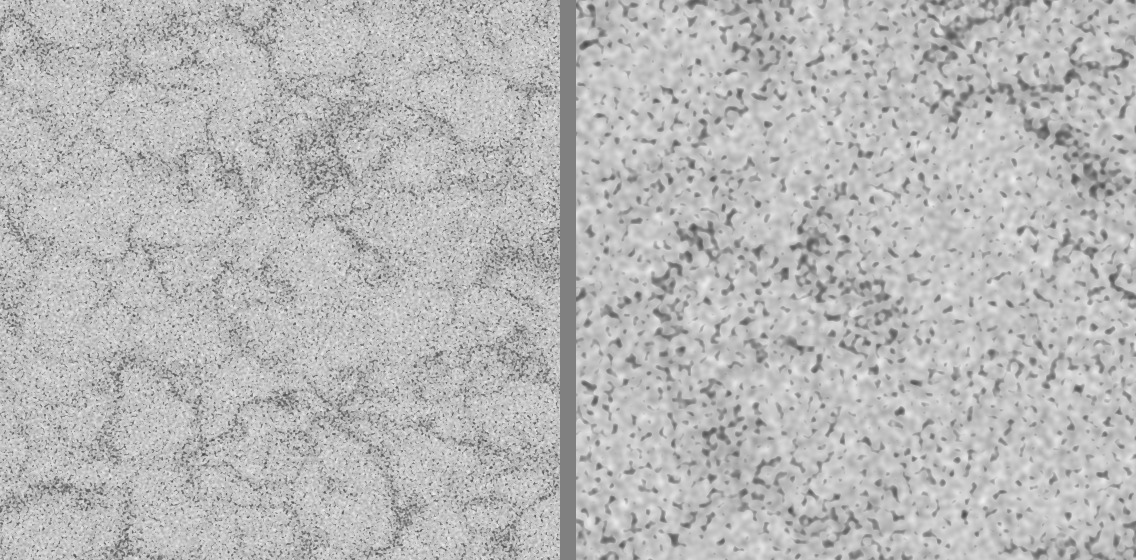
Left, the full canvas; right, a detail of the centre.
A three.js fragment shader for this texture:

```glsl
varying vec2 vUv;

const float BASE_TONE = 0.778;
const float MAX_DARKENING = 0.46;

vec2 hash2(vec2 p) {
  vec3 q = fract(p.xyx * vec3(0.1031, 0.1030, 0.0973));
  q += dot(q, q.yzx + 33.33);
  return fract((q.xx + q.yz) * q.zy);
}

float cornerSlope(vec2 cell, vec2 local, vec2 corner) {
  vec2 gradient = hash2(cell + corner) * 2.0 - 1.0;
  return dot(gradient, local - corner);
}

float gradientNoise(vec2 p) {
  vec2 cell = floor(p);
  vec2 f = fract(p);
  vec2 w = f * f * f * (f * (f * 6.0 - 15.0) + 10.0);
  float low = mix(cornerSlope(cell, f, vec2(0.0, 0.0)),
                  cornerSlope(cell, f, vec2(1.0, 0.0)), w.x);
  float high = mix(cornerSlope(cell, f, vec2(0.0, 1.0)),
                   cornerSlope(cell, f, vec2(1.0, 1.0)), w.x);
  return mix(low, high, w.y);
}

vec2 rotate(vec2 p, float angle) {
  float c = cos(angle);
  float s = sin(angle);
  return vec2(c * p.x - s * p.y, s * p.x + c * p.y);
}

// Fractal displacement that makes the cracks ragged
vec2 warp(vec2 p, float frequency, float amount) {
  vec2 shift = vec2(0.0);
  for (int i = 0; i < 4; i++) {
    vec2 q = p * frequency;
    shift += amount * vec2(gradientNoise(q + 17.0), gradientNoise(q + 59.0));
    frequency *= 2.3;
    amount *= 0.55;
  }
  return p + shift;
}

// Gap between the two nearest cell centres: zero along a crack
float crackGap(vec2 p) {
  vec2 cell = floor(p);
  float nearest = 8.0;
  float second = 8.0;
  for (int y = -1; y <= 1; y++) {
    for (int x = -1; x <= 1; x++) {
      vec2 neighbour = cell + vec2(float(x), float(y));
      float d = length(neighbour + hash2(neighbour + 7.0) - p);
      second = min(second, max(nearest, d));
      nearest = min(nearest, d);
    }
  }
  return second - nearest;
}

// Speckled halo (x) and dark core (y) of a crack that comes and goes
vec2 crack(vec2 p, vec2 cells, float seed) {
  float gap = crackGap(warp(p, 7.0, 0.085) * cells + seed);
  float presence = smoothstep(-0.3, 0.2, gradientNoise(p * 6.0 + seed));
  float halo = exp(-gap / 0.17) * (0.3 + 0.7 * presence);
  float core = exp(-gap * gap / 0.006) * presence;
  return vec2(halo, core);
}

// Two rotated layers, scaled to roughly unit deviation
float grain(vec2 p, float frequency) {
  float coarse = gradientNoise(rotate(p, 0.5) * frequency + 31.0);
  float fine = gradientNoise(rotate(p, 1.2) * frequency * 1.5 + 83.0);
  return 4.8 * (coarse + fine);
}

void main() {
  // Cracks and loose patches of speckle
  vec2 cracks = max(crack(vUv, vec2(4.6, 7.2), 3.0),
                    0.8 * crack(vUv, vec2(6.0, 9.0), 41.0));
  float patches = 0.6 * gradientNoise(vUv * 13.0 + 5.0)
                + 0.9 * gradientNoise(vUv * 37.0 + 11.0);
  float cover = 1.1 * cracks.x + 0.5 * cracks.y + patches - 0.5;

  // Dark grains over a soft shadow
  float depth = max(0.0, 0.8 * grain(vUv, 160.0) + cover - 0.55);
  depth += 0.25 * cracks.y + 0.08 * cracks.x;
  float darkening = MAX_DARKENING * (1.0 - exp(-0.65 * depth));

  // Pale ground with faint mottling
  float mottling = 0.05 * gradientNoise(vUv * 28.0 + 71.0);
  float dust = 0.031 * grain(vUv + 2.0, 140.0);
  float tone = BASE_TONE + mottling + dust - darkening;

  gl_FragColor = vec4(vec3(tone), 1.0);
}
```
